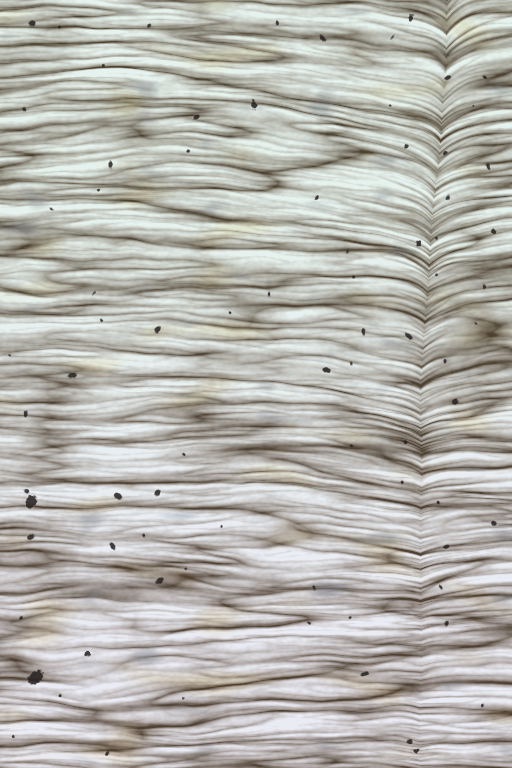
Give the GLSL for this texture, as a Shadertoy shader.

```glsl
vec2 hash2(vec2 cell) {
    vec3 v = fract(cell.xyx * vec3(0.1031, 0.1030, 0.0973));
    v += dot(v, v.yzx + 33.33);
    return fract((v.xx + v.yz) * v.zy);
}

float gradientNoise(vec2 p) {
    vec2 cell = floor(p), f = fract(p);
    vec2 w = f * f * f * (f * (f * 6.0 - 15.0) + 10.0);
    float corner[4];
    for (int i = 0; i < 4; i++) {
        vec2 o = vec2(i & 1, i >> 1);
        float angle = 6.2832 * hash2(cell + o + 50.0).x;
        corner[i] = dot(vec2(cos(angle), sin(angle)), f - o);
    }
    return mix(mix(corner[0], corner[1], w.x), mix(corner[2], corner[3], w.x), w.y);
}

// Signed distance across the pinched vertical seam
float seamOffset(vec2 p) {
    return p.x - 0.548 - 0.034 * smoothstep(0.45, 1.0, p.y)
         - 0.004 * gradientNoise(vec2(3.0, p.y * 9.0));
}

// Bends the sheets into the seam and makes their thickness uneven
vec2 bendSheets(vec2 p) {
    float d = abs(seamOffset(p)), upper = smoothstep(0.0, 0.9, p.y);
    p.y += (0.003 + 0.013 * upper) * exp(-d / 0.017);
    p.y += 0.028 * upper * exp(-d / 0.13);
    p.y += 0.030 * gradientNoise(p * vec2(2.2, 5.0) + 7.0);
    p.y += 0.009 * gradientNoise(p * vec2(7.0, 15.0) + 31.0);
    p.y += 0.003 * gradientNoise(p * vec2(22.0, 38.0) + 3.0);
    return p;
}

// x: puffed height, y: depth of the creases
vec2 foldRelief(vec2 p) {
    vec2 q = bendSheets(p);
    float broad = gradientNoise(q * vec2(3.2, 27.0))
                + 0.35 * gradientNoise(q * vec2(6.0, 41.0) + 17.3);
    float narrow = gradientNoise(q * vec2(5.0, 57.0) + 41.7);
    float thin = gradientNoise(q * vec2(11.0, 118.0) + 83.1);
    float pinch = exp(-abs(seamOffset(p)) / 0.03);
    float patches = gradientNoise(q * vec2(4.0, 16.0) + 61.0);
    float height = 0.52 * abs(broad) + 0.32 * abs(narrow)
                 + (0.11 + 0.10 * pinch) * abs(thin);
    float crease = 0.34 * exp(-13.0 * abs(broad)) * smoothstep(-0.4, 0.3, patches)
                 + 0.25 * exp(-9.0 * abs(narrow)) * smoothstep(0.35, -0.35, patches)
                 + (0.06 + 0.12 * pinch) * exp(-6.0 * abs(thin));
    return vec2(height, crease);
}

// Scattered seed flecks, one at most per cell
float flecks(vec2 p, float size, float share) {
    vec2 cell = floor(p / size);
    vec2 place = hash2(cell + 11.0), kind = hash2(cell + 137.0);
    vec2 d = fract(p / size) - mix(vec2(0.2), vec2(0.8), place);
    float angle = 3.1416 * kind.y;
    d = mat2(cos(angle), sin(angle), -sin(angle), cos(angle)) * d;
    d.x *= mix(0.5, 0.95, place.y);
    float radius = mix(0.025, 0.07, place.x * place.x);
    float edge = length(d) + 0.022 * gradientNoise(p * 260.0);
    float soft = 0.8 / (iResolution.y * size);
    return step(kind.x, share) * (1.0 - smoothstep(radius - soft, radius + soft, edge));
}

void mainImage(out vec4 fragColor, in vec2 fragCoord) {
    vec2 p = fragCoord / iResolution.y;
    vec2 relief = foldRelief(p);
    float slope = relief.x - foldRelief(p + vec2(0.0, 0.0032)).x;

    // Light from above, shade in the creases, fine fibres
    float light = 0.91 + 1.15 * slope - relief.y - 0.30 * exp(-9.0 * relief.x);
    light += 0.07 * gradientNoise(p * vec2(9.0, 14.0) + 5.0);
    light += 0.05 * gradientNoise(p * vec2(70.0, 130.0));
    light += 0.04 * gradientNoise(p * vec2(150.0, 290.0));
    light -= 0.10 * exp(-abs(seamOffset(p)) / 0.008) * smoothstep(0.0, 0.8, p.y);

    // Brown creases, grey cotton, cool white puffs
    vec3 color = mix(vec3(0.31, 0.26, 0.20), vec3(0.71, 0.70, 0.68),
                     clamp((light - 0.27) / 0.43, 0.0, 1.0));
    color = mix(color, vec3(0.91, 0.94, 0.95), clamp((light - 0.70) / 0.23, 0.0, 1.0));
    color *= mix(vec3(1.01, 0.985, 1.01), vec3(0.99, 1.01, 0.98), smoothstep(0.1, 0.8, p.y));

    // Yellowed patches and blue-grey smudges
    float stain = smoothstep(0.15, 0.6, gradientNoise(p * vec2(9.0, 22.0) + 23.0));
    color *= mix(vec3(1.0), vec3(0.98, 0.95, 0.86), stain);
    float smudge = smoothstep(0.32, 0.62, gradientNoise(p * vec2(13.0, 32.0) + 71.0));
    color = mix(color, vec3(0.42, 0.44, 0.48), 0.4 * smudge);

    float seeds = max(flecks(p, 0.055, 0.28), flecks(p + 0.37, 0.11, 0.13));
    color = mix(color, vec3(0.14, 0.12, 0.12), 0.85 * seeds);
    fragColor = vec4(clamp(color, 0.0, 1.0), 1.0);
}
```
